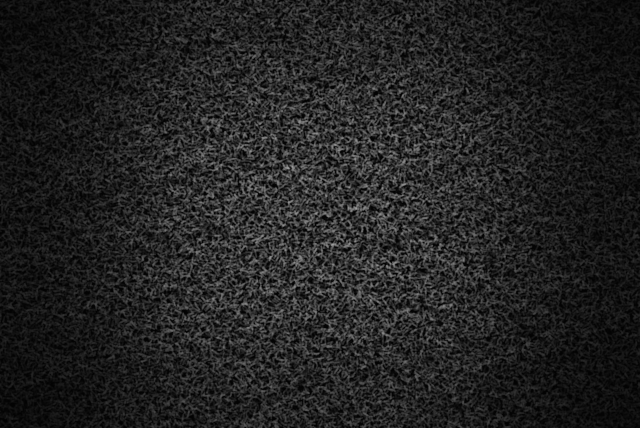
Write a Shadertoy shader that draws this texture.

```glsl
const float PI = 3.14159265;

const int   LAYERS        = 4;
const vec2  BASE_CELLS    = vec2(126.0, 84.0);  // whole cells across the canvas
const vec2  CELLS_STEP    = vec2(6.0, 4.0);     // extra cells per layer
const float FIBRE_SOFT    = 0.34;               // fade distance, in cells
const vec2  FIBRE_HALF    = vec2(0.30, 0.65);   // half length range, in cells
const vec2  FIBRE_GLOW    = vec2(0.02, 0.31);   // brightness range
const float FIBRE_FLATTEN = 0.85;               // below 1 leans to horizontal

const int   WAVES         = 14;
const vec2  WAVE_MIN      = vec2(2.0, 6.0);     // whole waves across the canvas
const vec2  WAVE_RANGE    = vec2(20.0, 34.0);
const float MOTTLE        = 0.14;

const vec2  VIGNETTE      = vec2(1.2, 0.5);
const float PEAK          = 0.70;
const float BLACK         = 0.012;

vec3 hash3(vec3 p) {
    p = fract(p * vec3(0.1031, 0.1030, 0.0973));
    p += dot(p, p.yxz + 33.33);
    return fract((p.xxy + p.yxx) * p.zyx);
}

float segmentDistance(vec2 p, vec2 halfSpan) {
    float t = dot(p, halfSpan) / dot(halfSpan, halfSpan);
    return length(p - halfSpan * clamp(t, -1.0, 1.0));
}

// One wrapping layer of short, randomly turned fibres
float fibreLayer(vec2 uv, vec2 cells, float seed) {
    vec2 p = uv * cells;
    vec2 home = floor(p);
    float glow = 0.0;
    for (int y = -1; y <= 1; y++)
    for (int x = -1; x <= 1; x++) {
        vec2 cell = home + vec2(x, y);
        vec2 wrapped = mod(cell, cells);
        vec3 place = hash3(vec3(wrapped, seed));
        vec3 look = hash3(vec3(wrapped, seed + 57.0));
        float angle = PI * place.z;
        vec2 direction = vec2(cos(angle), FIBRE_FLATTEN * sin(angle));
        vec2 halfSpan = direction * mix(FIBRE_HALF.x, FIBRE_HALF.y, look.x);
        float d = segmentDistance(p - cell - place.xy, halfSpan);
        float cover = 1.0 - smoothstep(0.0, FIBRE_SOFT, d);
        glow += cover * mix(FIBRE_GLOW.x, FIBRE_GLOW.y, look.y);
    }
    return glow;
}

// Flattened light and dark patches from whole-numbered sine waves
float mottle(vec2 uv) {
    float sum = 0.0;
    for (int i = 0; i < WAVES; i++) {
        vec3 h = hash3(vec3(float(i) + 3.0, 19.0, 71.0));
        vec2 waves = floor(WAVE_MIN + WAVE_RANGE * h.xy);
        if (i % 2 == 1) waves.x = -waves.x;
        sum += sin(2.0 * PI * (dot(waves, uv) + h.z));
    }
    return sum * sqrt(2.0 / float(WAVES));
}

// Broad central light, even at opposite edges
float vignette(vec2 uv) {
    vec2 s = sin(PI * (uv - 0.5));
    s *= s;
    return exp(-dot(VIGNETTE, s * s));
}

void mainImage(out vec4 fragColor, in vec2 fragCoord) {
    vec2 uv = fragCoord / iResolution.xy;

    float glow = 0.0;
    for (int i = 0; i < LAYERS; i++) {
        float layer = float(i);
        glow += fibreLayer(uv, BASE_CELLS + layer * CELLS_STEP, 11.0 + 13.0 * layer);
    }
    glow *= max(0.0, 1.0 + MOTTLE * mottle(uv));

    // Soft highlight limit, then overall light
    float tone = PEAK * (1.0 - exp(-glow / PEAK));
    fragColor = vec4(vec3(BLACK + tone * vignette(uv)), 1.0);
}
```
